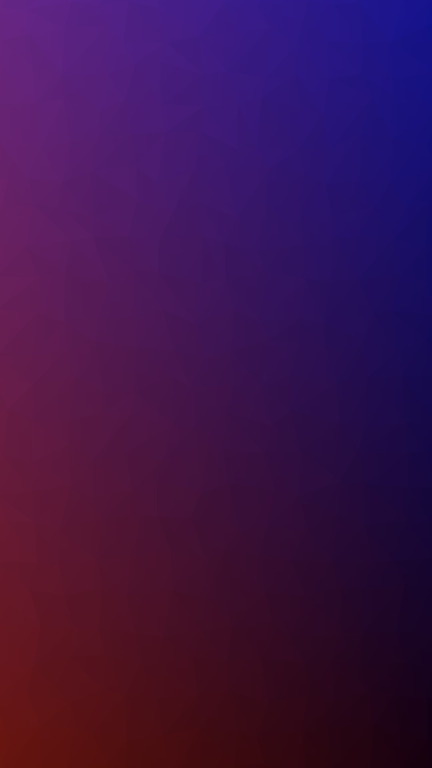
Reproduce this background procedurally as a Shadertoy shader.

```glsl
#define GRID vec2(13.0, 22.0)
#define JITTER 0.56
#define FACET_MIX 0.5
#define SHADE_RANGE 0.035
#define TOP_LEFT vec3(0.405, 0.150, 0.520)
#define TOP_RIGHT vec3(0.080, 0.075, 0.555)
#define BOTTOM_LEFT vec3(0.405, 0.080, 0.050)
#define BOTTOM_RIGHT vec3(0.085, 0.000, 0.055)

float hash(vec2 p) {
    p = fract(p * vec2(0.1031, 0.1130));
    p += dot(p, p.yx + 33.33);
    return fract((p.x + p.y) * p.x * 17.0);
}

// Grid corner moved off its lattice point
vec2 meshVertex(vec2 id) {
    return id + JITTER * (vec2(hash(id + 20.3), hash(id + 71.7)) - 0.5);
}

vec3 gradient(vec2 uv) {
    return mix(mix(BOTTOM_LEFT, BOTTOM_RIGHT, uv.x),
               mix(TOP_LEFT, TOP_RIGHT, uv.x), uv.y);
}

// Signed distance to the line a-b, positive on its left
float edgeDistance(vec2 p, vec2 a, vec2 b) {
    vec2 along = normalize(b - a);
    return dot(p - a, vec2(-along.y, along.x));
}

// Adds one facet: colour in rgb, coverage in a
vec4 facet(vec2 p, vec2 a, vec2 b, vec2 c, float blur) {
    float inside = min(edgeDistance(p, a, b),
                   min(edgeDistance(p, b, c), edgeDistance(p, c, a)));
    float coverage = smoothstep(-blur, blur, inside);
    vec2 center = (a + b + c) / 3.0;
    float shade = 1.0 + SHADE_RANGE * (hash(floor(center * 37.0)) - 0.5);
    vec3 color = mix(gradient(p / GRID), gradient(center / GRID), FACET_MIX);
    return vec4(color * shade, 1.0) * coverage;
}

void mainImage(out vec4 fragColor, in vec2 fragCoord) {
    vec2 p = fragCoord / iResolution.xy * GRID;
    float blur = GRID.x / iResolution.x;
    vec4 sum = vec4(0.0);

    // Triangles of the nearby jittered quads
    for (int y = -1; y <= 1; y++) {
        for (int x = -1; x <= 1; x++) {
            vec2 id = floor(p) + vec2(x, y);
            vec2 a = meshVertex(id);
            vec2 b = meshVertex(id + vec2(1, 0));
            vec2 c = meshVertex(id + vec2(1, 1));
            vec2 d = meshVertex(id + vec2(0, 1));
            // Random diagonal
            if (hash(id + 5.1) > 0.5) {
                sum += facet(p, a, b, c, blur) + facet(p, a, c, d, blur);
            } else {
                sum += facet(p, a, b, d, blur) + facet(p, b, c, d, blur);
            }
        }
    }
    fragColor = vec4(max(sum.rgb / max(sum.a, 0.001), 0.0), 1.0);
}
```
